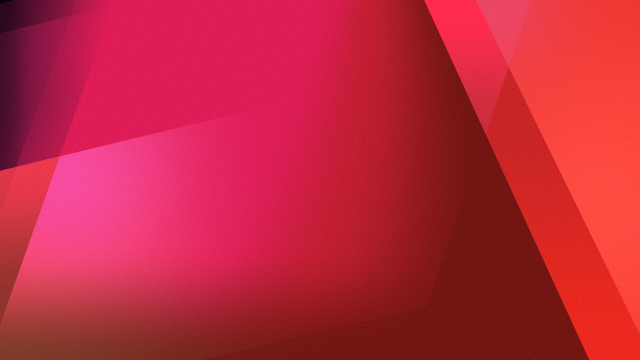
Write a Shadertoy shader that draws this background.

```glsl
// Overlapping translucent slanted panels in crimson, pink and dark red, with soft glows and fine grain.

// Antialiased step across a signed distance in canvas heights
float edge(float d) {
    return clamp(d * iResolution.y * 0.9 + 0.5, 0.0, 1.0);
}

// Distance to the right of a slanted line, given its x at the bottom and top
float rightOf(vec2 p, float bottomX, float topX) {
    return p.x - mix(bottomX, topX, p.y);
}

float glow(vec2 p, vec2 center, float falloff) {
    vec2 d = p - center;
    return exp(-falloff * dot(d, d));
}

vec2 gradient(vec2 cell) {
    float a = 6.2832 * fract(sin(dot(cell, vec2(127.1, 311.7))) * 43758.5);
    return vec2(cos(a), sin(a));
}

float gradientNoise(vec2 p) {
    vec2 i = floor(p), f = fract(p);
    vec2 u = f * f * (3.0 - 2.0 * f), e = vec2(1, 0);
    return mix(mix(dot(gradient(i), f), dot(gradient(i + e), f - e), u.x),
               mix(dot(gradient(i + e.yx), f - e.yx), dot(gradient(i + 1.0), f - 1.0), u.x), u.y);
}

// Central panel: crimson fading into shadow, with a glowing lower sheet
vec3 centerPanel(vec2 p) {
    const vec3 shadow = vec3(0.45, 0.085, 0.07);
    float start = 0.15 + 0.73 * pow(max(p.y, 0.0), 0.45);
    float end = mix(1.3, 1.24, p.y) + 0.3 * p.y * (1.0 - p.y);
    float t = clamp((p.x - start) / (end - start), 0.0, 1.0);
    vec3 col = mix(vec3(0.87, 0.11, 0.335), vec3(0.75, 0.12, 0.185), smoothstep(0.0, 0.5, t));
    col = mix(col, shadow, smoothstep(0.4, 1.0, t));

    float sheet = edge(0.5255 + 0.242 * p.x - p.y);
    vec3 lit = mix(col, vec3(0.96, 0.25, 0.27), 0.9 * glow(p, vec2(0.08, 0.22), 9.0));
    lit = mix(lit, vec3(0.94, 0.26, 0.62), 0.95 * glow(p, vec2(0.18, 0.51), 10.0));
    lit += vec3(0.03, 0.04, 0.02) * (1.0 - smoothstep(0.3, 0.8, p.x));
    col = mix(col, lit, sheet);

    // Shade along the bottom
    vec3 base = mix(vec3(0.48, 0.23, 0.16), shadow, smoothstep(0.0, 1.0, p.x));
    col = mix(col, base, 1.0 - smoothstep(-0.02, 0.32, p.y));
    float corner = edge(0.234 * p.x - 0.13 - p.y);
    col = mix(col, shadow, 0.55 * corner);
    return mix(col, shadow, 0.85 * edge(rightOf(p, 1.134, 1.477)));
}

// Left panels: violet shade above the crossing line, warm brown below it
vec3 leftPanels(vec2 p, vec3 col) {
    float outer = -rightOf(p, -0.0345, 0.320);
    float inner = edge(-rightOf(p, -0.147, 0.213));
    float fade = 1.0 - smoothstep(0.65, 0.95, p.y);
    float shade = clamp(0.24 * fade + 3.2 * max(outer, 0.0) + 0.08 * inner, 0.0, 1.0);
    vec3 violet = mix(col, vec3(0.36, 0.075, 0.23), shade);
    violet *= 1.0 - 0.3 * smoothstep(0.1, 0.0, p.x) * inner;
    vec3 warm = mix(vec3(0.56, 0.20, 0.17), vec3(0.92, 0.22, 0.30), smoothstep(0.15, 0.53, p.y));
    warm *= 1.0 - 0.05 * inner;
    float crossing = edge(p.y - 0.5255 - 0.242 * p.x);
    col = mix(col, mix(warm, violet, crossing), edge(outer));

    // Top left shadows
    float upper = edge(p.y - 0.907 - 0.25 * p.x);
    col *= 1.0 - 0.35 * upper * (1.0 - smoothstep(0.0, 0.3, p.x));
    return mix(col, vec3(0.03, 0.01, 0.03), edge(p.y - 0.99 - 0.28 * p.x));
}

// Right panels: a narrow red band and a bright coral sheet
vec3 rightPanels(vec2 p, vec3 col) {
    float crossing = edge(rightOf(p, 1.134, 1.477));
    vec3 pinkBand = mix(vec3(0.80, 0.18, 0.24), vec3(1.0, 0.17, 0.31), smoothstep(0.65, 0.97, p.y));
    vec3 redBand = mix(vec3(0.93, 0.16, 0.12), vec3(0.78, 0.145, 0.15), smoothstep(0.0, 0.7, p.y));
    col = mix(col, mix(pinkBand, redBand, crossing), edge(rightOf(p, 1.178 + 0.459, 1.178)));

    vec3 coral = mix(vec3(0.92, 0.19, 0.17), vec3(1.0, 0.295, 0.26), glow(p, vec2(1.68, 0.42), 4.0));
    coral = mix(coral, vec3(0.92, 0.27, 0.38), 0.8 * glow(p, vec2(1.36, 0.98), 22.0));
    coral += vec3(0.0, 0.015, 0.06) * (1.0 - crossing);
    return mix(col, coral, edge(rightOf(p, 1.812, 1.322)));
}

void mainImage(out vec4 fragColor, in vec2 fragCoord) {
    vec2 p = fragCoord / iResolution.xy * vec2(16.0 / 9.0, 1.0);
    vec3 col = rightPanels(p, leftPanels(p, centerPanel(p)));
    col += 0.02 * gradientNoise(p * 170.0);
    fragColor = vec4(clamp(col, 0.0, 1.0), 1.0);
}
```
